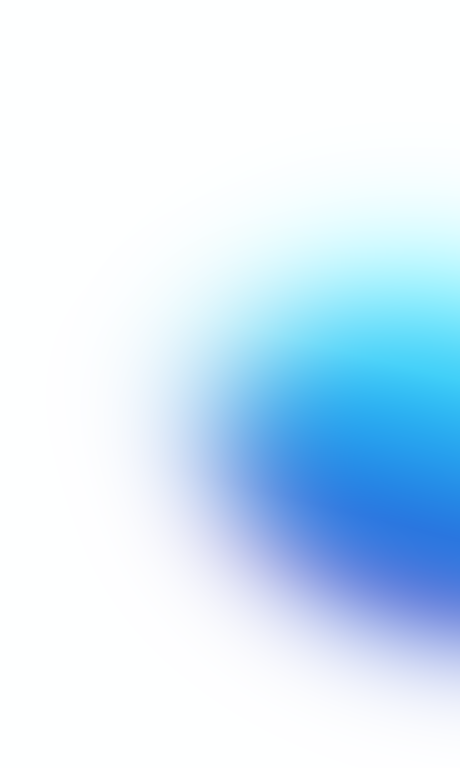
A Shadertoy shader for this background:

```glsl
// A soft blue glow, cyan above and violet below, fading into white from the right edge.

const float ASPECT = 0.598;
const vec2 GLOW_CENTER = vec2(0.0, 0.397);

const vec3 PAPER  = vec3(0.998, 0.999, 1.0);
const vec3 AQUA   = vec3(0.21, 0.93, 1.00);
const vec3 CYAN   = vec3(0.18, 0.79, 0.97);
const vec3 AZURE  = vec3(0.15, 0.62, 0.93);
const vec3 COBALT = vec3(0.13, 0.44, 0.87);
const vec3 VIOLET = vec3(0.15, 0.29, 0.80);

// Approximate signed distance to the tilted ellipse dot(q, shape * q) = 1
float ellipseDistance(vec2 q, mat2 shape) {
    vec2 slope = shape * q;
    float radius = sqrt(max(dot(q, slope), 1e-6));
    return radius * (radius - 1.0) / max(length(slope), 1e-4);
}

// Coverage of a Gaussian-blurred edge
float blurredEdge(float distanceToEdge, float blur) {
    float z = clamp(distanceToEdge / blur, -4.0, 4.0);
    return 0.5 - 0.5 * tanh(0.798 * (z + 0.0447 * z * z * z));
}

// Vertical colour ramp, violet at the bottom to aqua at the top
vec3 inkRamp(float height) {
    vec3 ink = mix(VIOLET, COBALT, smoothstep(0.18, 0.30, height));
    ink = mix(ink, AZURE, clamp((height - 0.297) / 0.103, 0.0, 1.0));
    ink = mix(ink, CYAN, clamp((height - 0.400) / 0.105, 0.0, 1.0));
    return mix(ink, AQUA, smoothstep(0.48, 0.70, height));
}

void mainImage(out vec4 fragColor, in vec2 fragCoord) {
    // Height is one unit; x is measured from the right edge
    vec2 uv = fragCoord / iResolution.xy;
    vec2 p = vec2((uv.x - 1.0) * ASPECT, uv.y);
    vec2 q = p - GLOW_CENTER;

    // Glow body, with a wider fade on its upper side
    mat2 shape = mat2(10.6, 2.65, 2.65, 20.9);
    float blur = mix(0.068, 0.086, smoothstep(-0.10, 0.20, q.y));
    float glow = blurredEdge(ellipseDistance(q, shape), blur);

    // The ramp tilts towards blue on the left, where it also dulls
    vec3 ink = inkRamp(p.y + 0.25 * p.x);
    float leftness = smoothstep(0.12, 0.36, -p.x);
    ink += leftness * vec3(0.10, 0.0, -0.04);

    fragColor = vec4(mix(PAPER, ink, glow), 1.0);
}
```
